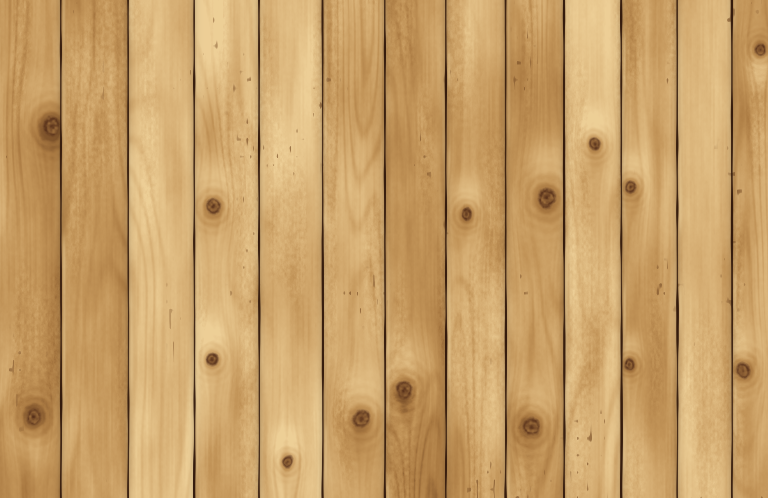
Give the GLSL for this texture, as a WebGL 2 fragment shader.

```glsl
#version 300 es
precision highp float;
uniform vec2 u_resolution;
out vec4 fragColor;

const vec3 SEAM = vec3(0.20, 0.10, 0.045);
const vec3 KNOT = vec3(0.32, 0.17, 0.09);
const vec3 UMBER = vec3(0.50, 0.33, 0.17);
const vec3 BROWN = vec3(0.67, 0.48, 0.26);
const vec3 TAN = vec3(0.76, 0.58, 0.345);
const vec3 HONEY = vec3(0.83, 0.67, 0.44);
const vec3 CREAM = vec3(0.93, 0.81, 0.59);

// Lightness of each of the thirteen planks
const float TONE[13] = float[](0.32, 0.42, 0.76, 0.74, 0.68, 0.46, 0.28,
                               0.60, 0.42, 0.86, 0.50, 0.70, 0.42);

// Planks narrow slowly to the right: seam(i) = FIRST + STEP*i - SHRINK*i*i
const float FIRST = 0.0794, STEP = 0.0885, SHRINK = 0.000824;

float seamX(float i) { return FIRST + i * (STEP - SHRINK * i); }

float seamIndex(float x) {
  return (STEP - sqrt(STEP * STEP - 4.0 * SHRINK * (x - FIRST))) / (2.0 * SHRINK);
}

float hash(vec2 p) {
  vec3 q = fract(vec3(p.xyx) * 0.1031);
  q += dot(q, q.yzx + 33.33);
  return fract((q.x + q.y) * q.z);
}

float noise(vec2 p) {
  vec2 i = floor(p), f = fract(p);
  f = f * f * (3.0 - 2.0 * f);
  return mix(mix(hash(i), hash(i + vec2(1, 0)), f.x),
             mix(hash(i + vec2(0, 1)), hash(i + vec2(1, 1)), f.x), f.y);
}

float fbm(vec2 p) {
  float sum = 0.0, amp = 0.5;
  for (int i = 0; i < 4; i++) {
    sum += amp * noise(p);
    p = mat2(0.995, 0.1, -0.1, 0.995) * p * 2.03 + 7.1;
    amp *= 0.5;
  }
  return sum / 0.9375;
}

vec3 woodRamp(float t) {
  vec3 c = mix(UMBER, BROWN, clamp((t + 0.35) / 0.35, 0.0, 1.0));
  c = mix(c, TAN, clamp(t / 0.33, 0.0, 1.0));
  c = mix(c, HONEY, clamp((t - 0.33) / 0.27, 0.0, 1.0));
  return mix(c, CREAM, clamp((t - 0.6) / 0.5, 0.0, 1.0));
}

// Lightness of grain: nested contours, long fibres, broad stains, rough spots
float grain(vec2 p, float seed, float tone) {
  vec2 o = vec2(seed * 17.3 + 40.0, seed * 9.7 + 20.0);
  float field = noise(p * vec2(20.0, 2.4) + o) * 5.0 + 0.6 * noise(p * vec2(40.0, 9.0) + o);
  float rings = pow(0.5 + 0.5 * sin(field * 9.0), 3.0);
  float ringDepth = 0.20 * smoothstep(0.25, 0.7, noise(p * vec2(18.0, 4.0) + o.yx));
  float fibre = noise(p * vec2(430.0, 14.0) + o) - 0.5;
  float streak = noise(p * vec2(62.0, 1.8) + o) - 0.5;
  float stain = fbm(p * vec2(12.0, 4.5) + o) - 0.5;
  float rough = fbm(p * vec2(330.0, 210.0) + o) - 0.5;
  float patchy = smoothstep(0.5, 0.75, noise(p * vec2(34.0, 5.0) + o.yx + 60.0));
  return tone - ringDepth * (rings - 0.3) + 0.13 * fibre + 0.26 * streak + 1.15 * stain
       + rough * mix(0.10, 0.36, patchy);
}

// Knot centre in xy, radius in z; radius zero means no knot
vec3 knotAt(float plank, float k, float left, float width, float height) {
  vec2 id = vec2(plank * 3.7 + 5.0, k * 11.3 + 2.0);
  float present = step(0.36, hash(id + 31.0));
  float y = (k + 0.1 + 0.8 * hash(id + 13.0)) * 0.5 * height;
  return vec3(left + width * mix(0.12, 0.88, hash(id)), y,
              present * mix(0.006, 0.013, hash(id + 57.0)));
}

void main() {
  vec2 p = gl_FragCoord.xy / u_resolution.x;
  float height = u_resolution.y / u_resolution.x;
  float pixel = 1.0 / u_resolution.x;

  // Plank under this point, with slightly wavering edges
  float waver = 0.0014 * (fbm(vec2(p.y * 11.0, 3.0)) - 0.5);
  float index = seamIndex(p.x + waver);
  float plank = clamp(floor(index) + 1.0, 0.0, 12.0);
  float left = seamX(plank - 1.0), width = seamX(plank) - left;

  // Knots bend the grain, stain it and lift pale patches beside it
  vec2 g = p;
  float shade = 0.0, core = 0.0, coreTone = 0.0;
  for (float k = 0.0; k < 2.0; k++) {
    vec3 knot = knotAt(plank, k, left, width, height);
    if (knot.z <= 0.0) continue;
    vec2 away = (p - knot.xy) / knot.z;
    float d = length(away * vec2(1.0, 0.88)) + 0.5 * (fbm(p * 110.0) - 0.5);
    g.x -= (p.x - knot.x) * 0.8 * exp(-dot(away * away, vec2(0.10, 0.025)));
    shade -= 0.6 * exp(-dot(away * away, vec2(0.30, 0.14)));
    shade -= 0.12 * sin(d * 6.0) * exp(-d * d * 0.12);
    away.y += 3.5 * sign(hash(knot.xy * 900.0) - 0.5);
    shade += 0.42 * exp(-dot(away * away, vec2(0.12, 0.08)));
    float inside = 1.0 - smoothstep(0.7, 1.1 + pixel / knot.z, d);
    float rim = smoothstep(0.45, 0.8, d + 0.5 * (noise(p * 90.0 + 8.0) - 0.5));
    core = max(core, inside);
    coreTone += inside * (0.6 - 0.45 * rim - 0.5 * exp(-d * d * 14.0));
  }
  vec3 color = woodRamp(grain(g, plank, TONE[int(plank)] - 0.02) + shade);
  float speck = 0.5 * (noise(p * 330.0) - 0.5);
  color = mix(color, mix(KNOT, BROWN, clamp(coreTone + speck, 0.0, 1.0)), core * 0.88);

  // Sparse dark nicks along the fibres
  float nick = smoothstep(0.87, 0.97, noise(p * vec2(230.0, 90.0) + 90.0));
  nick *= smoothstep(0.68, 0.85, noise(p * vec2(22.0, 11.0) + 50.0));
  color = mix(color, UMBER, nick * 0.7);

  // Fine dark seams of uneven depth, with soft shadow and a worn pale edge
  float nearest = round(index);
  float offset = p.x + waver - seamX(nearest);
  float gap = abs(offset);
  float uneven = noise(vec2(p.y * 24.0, nearest * 7.0 + 9.0));
  float halfWidth = mix(0.0002, 0.0010, uneven * uneven);
  float wear = smoothstep(0.4, 0.8, noise(vec2(p.y * 16.0, nearest * 5.0 + 4.0)));
  color *= 1.0 - 0.2 * exp(-gap / 0.003);
  color = mix(color, CREAM, 0.4 * wear * exp(-pow((offset - 0.004) / 0.002, 2.0)));
  float line = 1.0 - smoothstep(halfWidth, halfWidth + 0.0007 + 0.5 * pixel, gap);
  color = mix(color, SEAM, line * mix(0.8, 1.0, uneven));

  fragColor = vec4(color, 1.0);
}
```
